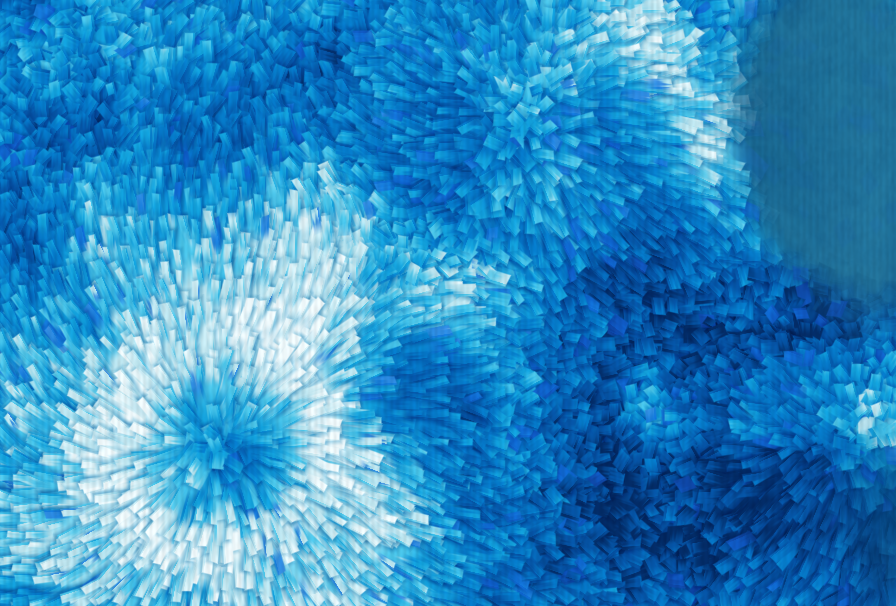
Reproduce this background procedurally as a Shadertoy shader.

```glsl
// Abstract field of blue and white blocks bursting outward from a few hubs.
// A smooth tone map sets the colours; jittered grids of small rectangles,
// turned along a flow field and drawn in layers, pick their tone from it.

vec3 hash3(vec2 p) {
    vec3 q = fract(p.xyx * vec3(.1031, .1030, .0973));
    q += dot(q, q.yxz + 33.33);
    return fract((q.xxy + q.yzz) * q.zyx);
}

float noise(vec2 p) {
    vec2 i = floor(p), f = fract(p);
    f *= f * (3. - 2. * f);
    return mix(mix(hash3(i).x, hash3(i + vec2(1, 0)).x, f.x),
               mix(hash3(i + vec2(0, 1)).x, hash3(i + vec2(1, 1)).x, f.x), f.y);
}

// Soft elliptical spot with centre (x, y) and radii (rx, ry)
float blob(vec2 p, float x, float y, float rx, float ry) {
    vec2 q = (p - vec2(x, y)) / vec2(rx, ry);
    return exp(-dot(q, q));
}

// Lightness of the composition, about 0 (navy) to 1 (white)
float tone(vec2 p) {
    float coarse = noise(p * 5.), fine = noise(p * 13. + 7.);
    p += .07 * (vec2(coarse, noise(p * 5. + 31.)) - .5);
    float t = .53 + .34 * (coarse - .5) + .24 * (fine - .5);
    // Pale ring and the plumes around it
    float ring = (length((p - vec2(.37, .28)) * vec2(1., .82)) - .155) / .065;
    t += .42 * exp(-ring * ring);
    t += .42 * blob(p, .51, .53, .1, .15) + .34 * blob(p, .76, .5, .13, .07);
    t += .36 * blob(p, .61, .13, .1, .15) + .35 * blob(p, .12, .06, .14, .08);
    // Bright upper burst with its white rim, and small highlights
    t += .17 * blob(p, .88, .83, .16, .15) + .14 * blob(p, .06, .33, .1, .14);
    t += .38 * blob(p, 1.08, .91, .06, .1) + .38 * blob(p, 1.17, .74, .06, .09);
    t += .5 * blob(p, 1.07, .32, .06, .05) + .45 * blob(p, 1.41, .3, .09, .07);
    // Deep blue masses
    t -= .3 * blob(p, .69, .37, .11, .09) + .46 * blob(p, 1.18, .15, .32, .26);
    t -= .4 * blob(p, 1.1, .52, .15, .15) + .3 * blob(p, 1.29, .46, .12, .06);
    t -= .3 * blob(p, .58, .89, .13, .12) + .3 * blob(p, .11, .77, .15, .1);
    t -= .25 * blob(p, .02, .57, .1, .1) + .2 * blob(p, .72, .73, .09, .09);
    return t;
}

vec3 palette(float t) {
    vec3 c = mix(vec3(.01, .17, .4), vec3(.02, .33, .65), smoothstep(-.08, .15, t));
    c = mix(c, vec3(.02, .48, .79), smoothstep(.15, .36, t));
    c = mix(c, vec3(.07, .63, .86), smoothstep(.36, .53, t));
    c = mix(c, vec3(.29, .77, .91), smoothstep(.53, .7, t));
    c = mix(c, vec3(.73, .89, .93), smoothstep(.7, .87, t));
    return mix(c, vec3(.93, .97, .98), smoothstep(.87, 1.15, t));
}

// Smooth teal haze that hides the blocks
float haze(vec2 p) {
    p += .12 * (noise(p * 6.) - .5);
    return smoothstep(.25, .6, blob(p, 1.41, .78, .23, .32))
         + .7 * blob(p, 1.47, .14, .08, .1);
}

vec3 shade(vec2 p, float offset) {
    vec3 teal = mix(vec3(.03, .28, .46), vec3(.17, .5, .63), noise(p * vec2(7, 4)));
    return mix(palette(tone(p) + offset), teal + .2 * offset, min(haze(p), .92));
}

// Direction of growth; its length tells how ordered the blocks are
vec2 flow(vec2 p) {
    vec2 v = .7 * (vec2(noise(p * 3.), noise(p * 3. + 50.)) - .5);
    v += 8. * (p - vec2(.38, .27)) * blob(p, .38, .27, .3, .32);
    v += 6. * (p - vec2(.87, .8)) * blob(p, .87, .8, .28, .28);
    v += 6. * (p - vec2(1.36, .26)) * blob(p, 1.36, .26, .16, .16);
    return v + vec2(.5, .4) * blob(p, .76, .46, .15, .14);
}

void mainImage(out vec4 fragColor, in vec2 fragCoord) {
    vec2 p = fragCoord / iResolution.y;
    float px = 1. / iResolution.y;
    vec3 col = shade(p, 0.);

    // Layers of blocks, from large to small
    for (int layer = 0; layer < 5; layer++) {
        float cell = .048 - .005 * float(layer);
        vec2 home = floor(p / cell);
        for (int k = 0; k < 9; k++) {
            vec2 id = home + vec2(k % 3 - 1, k / 3 - 1);
            vec3 r = hash3(id + 71. * float(layer + 1));
            vec3 s = hash3(id + 37. * float(layer + 9));
            vec2 centre = (id + .5 + .7 * (r.xy - .5)) * cell;
            if (s.x > .8 || length(p - centre) > 1.25 * cell) continue;

            // Block frame: x along the growth, y across it
            vec2 v = flow(centre);
            float order = smoothstep(.15, .75, length(v));
            float angle = atan(v.y, v.x) + (r.z - .5) * mix(2., .45, order);
            vec2 axis = vec2(cos(angle), sin(angle));
            vec2 q = vec2(dot(p - centre, axis), dot(p - centre, vec2(-axis.y, axis.x)));
            q.x += q.y * (s.y - .5) * .6;
            vec2 size = cell * mix(vec2(.42, .36), vec2(.78, .23), order) * (.7 + .55 * s.z);

            vec2 edge = abs(q) - size;
            vec2 below = abs(q + vec2(-.003, .004)) - size;
            float tail = mix(1., smoothstep(-size.x, .2 * size.x, q.x), order);
            float solid = tail * (1. - .9 * min(haze(centre), 1.));
            float shadow = smoothstep(.006, -.004, max(below.x, below.y)) * solid;
            float cover = smoothstep(px, -px, max(edge.x, edge.y)) * solid;
            col *= mix(vec3(1), vec3(.5, .76, .87), .6 * shadow);
            if (cover <= 0.) continue;

            // Lit tip, darker side face and brushed grain
            float light = .3 * (fract(r.z * 17.) - .5) + .1 * q.x / size.x;
            light -= .14 * smoothstep(-.55, -.65, q.y / size.y);
            light += .1 * (noise(vec2(q.x * 40., q.y * 320.) + id) - .5);
            vec3 block = shade(centre, light);
            float violet = step(.94, s.y) * smoothstep(.7, .4, block.r);
            col = mix(col, mix(block, vec3(.09, .36, .85), .55 * violet), cover);
        }
    }

    // Fine woven lines
    col *= 1. + .025 * sin(p.x * 600.) + .05 * (noise(p * vec2(260, 90)) - .5);
    fragColor = vec4(clamp(col, 0., 1.), 1);
}
```
